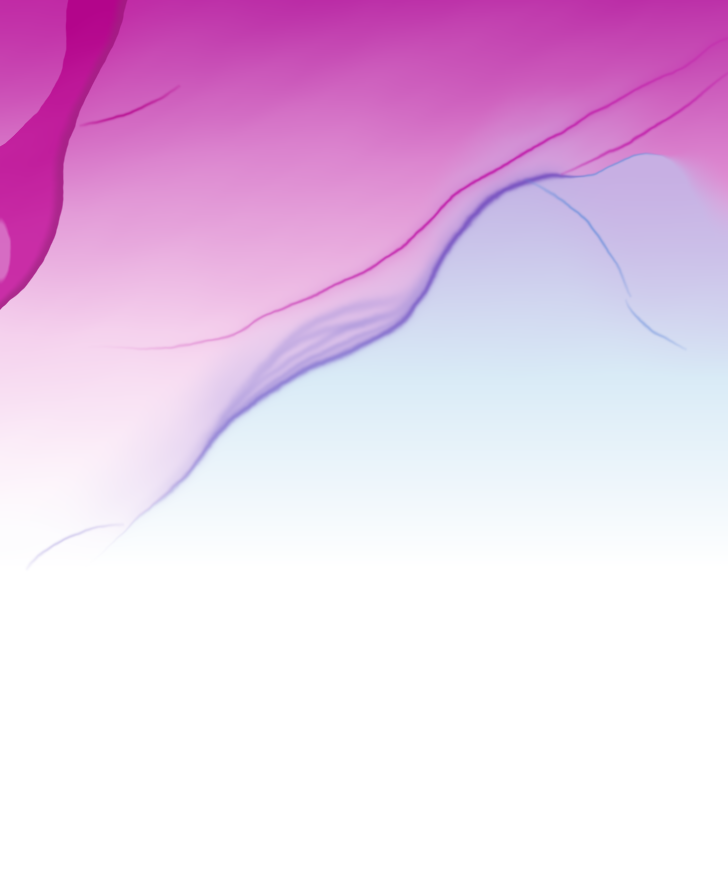
Reproduce this background procedurally as a WebGL 2 fragment shader.

```glsl
#version 300 es
precision highp float;
// Alcohol-ink wash: magenta veil over a pale blue pool, with fine veins, fading to white.
uniform vec2 u_resolution;
out vec4 outColor;

const vec3 WHITE = vec3(1);
const vec3 PINK_DEEP = vec3(.73, .17, .65);
const vec3 PINK_MID = vec3(.86, .52, .81);
const vec3 PINK_PALE = vec3(.96, .82, .93);
const vec3 POOL_TOP = vec3(.76, .69, .89);
const vec3 POOL_LOW = vec3(.85, .92, .965);
const vec3 FILM = vec3(.80, .72, .91);
const vec3 VIOLET = vec3(.44, .27, .73);
const vec3 PERIWINKLE = vec3(.56, .50, .83);
const vec3 BLUE = vec3(.42, .56, .86);
const vec3 MAGENTA = vec3(.75, .10, .66);
const vec3 RIBBON_TOP = vec3(.70, .01, .54);
const vec3 RIBBON_LOW = vec3(.78, .15, .64);
const vec3 RIBBON_RIM = vec3(.62, .12, .50);
const float WOBBLE = .005;
const float FADE_END = .635;

// Heights measured down from the top, evenly spaced across the width
const float RIDGE[17] = float[](.666, .659, .627, .580, .535, .473, .436, .407, .384,
                                .350, .266, .214, .197, .196, .172, .183, .232);
const float VEIN[17] = float[](.392, .389, .387, .388, .385, .375, .349, .326, .305,
                               .268, .218, .187, .157, .128, .099, .074, .043);

float ramp(float a, float b, float x) { return clamp((x - a) / (b - a), 0., 1.); }

vec2 gradient(vec2 cell) {
  float h = fract(sin(dot(cell, vec2(127.1, 311.7))) * 43758.5) * 6.2832;
  return vec2(cos(h), sin(h));
}

float noise(vec2 p) {
  vec2 i = floor(p), f = fract(p), e = vec2(0, 1);
  vec2 s = f * f * (3. - 2. * f);
  return mix(mix(dot(gradient(i), f), dot(gradient(i + e.yx), f - e.yx), s.x),
             mix(dot(gradient(i + e), f - e), dot(gradient(i + 1.), f - 1.), s.x), s.y);
}

float fbm(vec2 p) {
  float sum = 0., amp = .6;
  for (int i = 0; i < 4; i++) { sum += amp * noise(p); p = p * 2.03 + 7.1; amp *= .5; }
  return sum;
}

// Catmull-Rom curve through the heights, x from 0 to 1
float spline(float h[17], float x) {
  float s = clamp(x, 0., 1.) * 16.;
  int i = min(int(s), 15);
  float t = s - float(i), a = h[max(i - 1, 0)], b = h[i], c = h[i + 1], d = h[min(i + 2, 16)];
  return b + .5 * t * (c - a + t * (2. * a - 5. * b + 4. * c - d + t * (3. * (b - c) + d - a)));
}

// Curve height, and the factor turning vertical gaps into distances
vec2 curve(float h[17], float x, float aspect) {
  float slope = (spline(h, x + .004) - spline(h, x - .004)) / (.008 * aspect);
  return vec2(spline(h, x), inversesqrt(1. + slope * slope));
}

float line(float d, float width) { return exp(-d * d / (width * width)); }

// Tapered stroke along a quadratic Bezier
float wisp(vec2 p, vec2 a, vec2 b, vec2 c) {
  float best = 9., along = 0.;
  vec2 start = a;
  for (int i = 1; i <= 10; i++) {
    float t = float(i) / 10.;
    vec2 end = mix(mix(a, b, t), mix(b, c, t), t), s = end - start;
    float k = clamp(dot(p - start, s) / dot(s, s), 0., 1.), d = length(p - start - s * k);
    if (d < best) { best = d; along = t + (k - 1.) / 10.; }
    start = end;
  }
  return line(best, .0019) * (.25 + .75 * sin(3.1416 * along));
}

void main() {
  float aspect = u_resolution.x / u_resolution.y, px = 1. / u_resolution.y;
  vec2 uv = gl_FragCoord.xy / u_resolution;
  vec2 p = vec2(uv.x * aspect, 1. - uv.y);
  vec2 q = p + WOBBLE * vec2(fbm(p * 22.), fbm(p * 22. + 40.));
  float x = q.x / aspect, y = q.y;
  float flow = fbm(vec2(dot(p, vec2(2.5, -1.5)), dot(p, vec2(4.5, 7.6))));

  // Pink veil
  float py = p.y + .035 * flow;
  vec3 col = mix(PINK_DEEP, PINK_MID, ramp(-.01, .18, py));
  col = mix(col, PINK_PALE, ramp(.18, .37, py));
  col = mix(col, WHITE, ramp(.37, .59, py));

  // Lavender film above the ridge
  vec2 ridge = curve(RIDGE, x, aspect), vein = curve(VEIN, x, aspect);
  float gap = ridge.x - y, across = gap * ridge.y;
  float film = smoothstep(.12 + .04 * flow, 0., gap) * smoothstep(.93, .75, x);
  col = mix(col, FILM, film * (.55 + .5 * flow) * ramp(FADE_END, .45, p.y));

  // Blue pool below the ridge, soft at both ends
  vec3 pool = mix(POOL_TOP, POOL_LOW, ramp(.19, .42, p.y + .015 * flow));
  pool = mix(pool, WHITE, ramp(.42, FADE_END, p.y));
  float veil = smoothstep(-.03, .08, p.x - .51 - .45 * p.y) * ramp(.42, .2, p.y);
  pool = mix(pool, vec3(.80, .68, .89), .5 * veil);
  float soft = px + .035 * smoothstep(.9, 1., x) + .02 * smoothstep(.2, .05, x);
  col = mix(col, pool, smoothstep(soft, -soft, across));

  // Folded strands
  float window = sin(3.1416 * ramp(.27, .62, x));
  for (float i = 1.; i < 5.; i++) {
    float lift = i * .011 * window * (1. + .6 * noise(vec2(x * 9., i * 3.7)));
    col = mix(col, PERIWINKLE, .32 * window * line((gap - lift) * ridge.y, .0025 + .001 * i));
  }

  // Ridge line
  float body = smoothstep(.14, .34, x) * smoothstep(.80, .74, x);
  vec3 ink = mix(PERIWINKLE, VIOLET, smoothstep(.45, .68, x));
  ink = mix(ink, BLUE, smoothstep(.76, .82, x));
  float width = .0014 + body * (.0024 + .0015 * noise(vec2(x * 20., 2)));
  float strength = smoothstep(.11, .35, x) * smoothstep(.93, .86, x) * (.6 + .3 * body);
  col = mix(col, ink, strength * line(across, width));
  col = mix(col, PERIWINKLE, .25 * body * line(across - .004, .009));

  // Upper vein
  float rise = smoothstep(.15, .65, x), off = (y - vein.x) * vein.y;
  float thin = (.12 + .6 * rise) * smoothstep(.1, .25, x) * smoothstep(1.15, .7, x);
  col = mix(col, MAGENTA, thin * line(off, .0018) + .13 * rise * line(off, .009));

  // Loose wisps
  col = mix(col, MAGENTA, .75 * wisp(q, vec2(.627, .194), vec2(.725, .155), vec2(.815, .08)));
  col = mix(col, BLUE, .65 * wisp(q, vec2(.587, .2), vec2(.665, .235), vec2(.705, .33)));
  col = mix(col, BLUE, .45 * wisp(q, vec2(.7, .335), vec2(.71, .365), vec2(.765, .39)));
  col = mix(col, RIBBON_TOP, .75 * wisp(q, vec2(.09, .14), vec2(.13, .138), vec2(.2, .098)));
  col = mix(col, PERIWINKLE, .3 * wisp(q, vec2(.03, .635), vec2(.055, .595), vec2(.137, .585)));

  // Dark ribbon with glow, rim and small opening
  float low = max(y - .22, 0.);
  float right = .144 - .074 * smoothstep(-.02, .2, y) - 4.2 * low * low - q.x;
  float left = q.x - .076 + 17.5 * y * y * y;
  col = mix(col, RIBBON_LOW, .45 * exp(min(right, 0.) / .06) * ramp(.24, 0., y));
  vec3 ribbon = mix(RIBBON_TOP, RIBBON_LOW, clamp(y * 4. + .6 * flow, 0., 1.));
  ribbon = mix(ribbon, RIBBON_RIM, .75 * smoothstep(.016, .002, right));
  float opening = length((q - vec2(0, .28)) / vec2(.011, .035));
  ribbon = mix(ribbon, PINK_MID, .7 * smoothstep(1.1, .8, opening));
  col = mix(col, ribbon, .95 * smoothstep(-px, px, right) * smoothstep(-px, px, left));

  outColor = vec4(col, 1);
}
```
